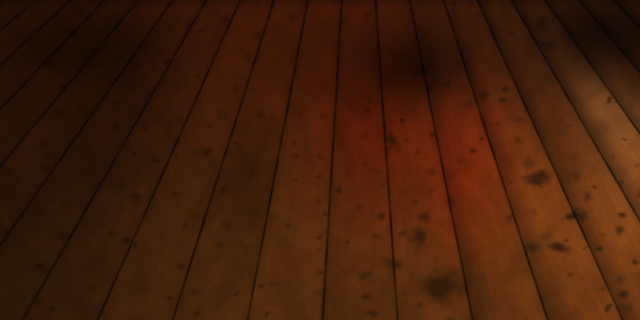
Give the GLSL for this texture, as a WebGL 2 fragment shader.

```glsl
#version 300 es
precision highp float;
// Worn wooden floorboards in perspective, lit warmly from the right.
uniform vec2 u_resolution;
out vec4 fragColor;

// Board layout: centre seam and board width at the near (x) and far (y) edge
const vec2 SEAM_X = vec2(0.504, 0.534);
const vec2 BOARD_W = vec2(0.1172, 0.0529);
const float SEAM_SOFT = 0.0019;
const float SEAM_DEPTH = 0.58;
const float SPECK_GRID = 13.0;
const float GRAIN_AMOUNT = 0.025;
const float MOTTLE_AMOUNT = 0.15;
const float FINE_AMOUNT = 0.065;

// Wood colours
const vec3 NEAR_LEFT = vec3(0.155, 0.078, 0.026);
const vec3 NEAR_MID = vec3(0.315, 0.162, 0.052);
const vec3 NEAR_RIGHT = vec3(0.425, 0.215, 0.072);
const vec3 FAR_LEFT = vec3(0.145, 0.064, 0.024);
const vec3 FAR_MID = vec3(0.245, 0.090, 0.026);
const vec3 FAR_RIGHT = vec3(0.225, 0.110, 0.045);
const vec3 RED_WEAR = vec3(0.085, -0.030, -0.010);
const vec3 SUN_SHEEN = vec3(0.170, 0.125, 0.075);
const vec3 STAIN = vec3(0.135, 0.075, 0.038);

// Large stains: centre, then radii
const vec4 STAINS[9] = vec4[9](
  vec4(0.690, 0.105, 0.040, 0.045), vec4(0.840, 0.442, 0.023, 0.021),
  vec4(0.612, 0.560, 0.011, 0.031), vec4(0.873, 0.223, 0.016, 0.022),
  vec4(0.652, 0.255, 0.015, 0.036), vec4(0.900, 0.328, 0.016, 0.018),
  vec4(0.975, 0.075, 0.011, 0.021), vec4(0.319, 0.522, 0.014, 0.020),
  vec4(0.660, 0.790, 0.012, 0.025));

vec2 hash2(vec2 p) {
  vec3 q = fract(p.xyx * vec3(0.1031, 0.1030, 0.0973));
  q += dot(q, q.yzx + 33.33);
  return fract((q.xx + q.yz) * q.zy);
}

// Soft elliptical falloff
float glow(vec2 p, vec2 centre, vec2 radius) {
  vec2 d = (p - centre) / radius;
  return exp(-dot(d, d));
}

// Warped, rotated sine layers, roughly -1 to 1
float mottle(vec2 p) {
  float sum = 0.0, amp = 0.5;
  for (int i = 0; i < 4; i++) {
    p += 0.55 * sin(p.yx * 1.3 + float(i) * 2.1);
    sum += amp * sin(p.x) * cos(p.y);
    p = mat2(1.5, 1.2, -1.2, 1.5) * p + 3.7;
    amp *= 0.66;
  }
  return sum;
}

// Cellular scatter of small soft knots and scuffs
float specks(vec2 p) {
  vec2 cell = floor(p);
  float mask = 0.0;
  for (int y = -1; y <= 1; y++)
    for (int x = -1; x <= 1; x++) {
      vec2 id = cell + vec2(x, y);
      vec2 spot = id + hash2(id);
      vec2 rnd = hash2(id + 71.3);
      float radius = 0.11 + 0.20 * rnd.x * rnd.x;
      float d = length((p - spot) * vec2(0.85, 1.1));
      float body = 1.0 - smoothstep(0.0, radius * 1.35, d);
      mask = max(mask, body * (0.15 + 0.75 * rnd.y));
    }
  return mask;
}

// Left to right blend
vec3 threeStops(vec3 a, vec3 b, vec3 c, float x) {
  return mix(mix(a, b, smoothstep(-0.08, 0.52, x)), c, smoothstep(0.5, 0.95, x));
}

void main() {
  vec2 uv = gl_FragCoord.xy / u_resolution;
  vec2 p = uv * vec2(2.0, 1.0);

  // Perspective board coordinates
  float width = mix(BOARD_W.x, BOARD_W.y, uv.y);
  float across = (uv.x - mix(SEAM_X.x, SEAM_X.y, uv.y)) / width;
  float depth = BOARD_W.x / width;
  float board = floor(across);
  float inBoard = across - board;
  vec2 boardRnd = hash2(vec2(board + 40.0, 7.0));

  // Broad light and colour
  vec3 nearWood = threeStops(NEAR_LEFT, NEAR_MID, NEAR_RIGHT, uv.x);
  vec3 farWood = threeStops(FAR_LEFT, FAR_MID, FAR_RIGHT, uv.x);
  vec3 col = mix(nearWood, farWood, smoothstep(0.15, 0.95, uv.y));
  col += RED_WEAR * glow(uv, vec2(0.725, 0.46), vec2(0.065, 0.24));
  col += RED_WEAR * 0.75 * glow(uv, vec2(0.585, 0.56), vec2(0.085, 0.27));
  col += vec3(0.085, 0.035, 0.010) * glow(uv, vec2(0.79, 0.50), vec2(0.13, 0.30));
  col += SUN_SHEEN * glow(vec2(across, uv.y), vec2(5.75, 0.61), vec2(0.75, 0.21));
  col += SUN_SHEEN * 0.35 * glow(uv, vec2(0.98, 0.37), vec2(0.07, 0.22));

  // Shadows across the far boards and along the lit seams
  col *= 1.0 - 0.52 * glow(uv, vec2(0.655, 0.79), vec2(0.085, 0.12));
  col *= 1.0 - 0.58 * glow(uv, vec2(0.95, 0.90), vec2(0.12, 0.12));
  col *= 1.0 - 0.40 * glow(uv, vec2(0.14, 0.85), vec2(0.13, 0.12));
  col *= 1.0 - 0.25 * glow(uv, vec2(0.18, 0.52), vec2(0.09, 0.20));
  col *= 1.0 - 0.15 * glow(uv, vec2(0.38, 0.38), vec2(0.04, 0.15));
  float lit = smoothstep(0.62, 0.75, uv.x);
  col *= 1.0 - 0.26 * lit * (1.0 - smoothstep(0.0, 0.42, inBoard));
  col *= 0.95 + 0.10 * boardRnd.x;

  // Grain and uneven varnish
  float grain = sin(across * 31.0 + 2.0 * sin(depth * 9.0 + board)) * sin(across * 17.0 + depth * 5.0);
  float patches = mottle(p * vec2(9.0, 7.0) + boardRnd * 2.0);
  float fine = mottle(p * 38.0);
  col *= 1.0 + GRAIN_AMOUNT * grain + MOTTLE_AMOUNT * patches + FINE_AMOUNT * fine;

  // Scattered knots and larger ragged stains
  vec2 ragged = 0.012 * vec2(mottle(p * 31.0), mottle(p * 29.0 + 8.0));
  float dirt = specks((p + ragged) * SPECK_GRID) * smoothstep(-0.5, 0.4, patches + 0.2);
  for (int i = 0; i < 9; i++) {
    float d = length((uv + ragged * vec2(0.8, 1.6) - STAINS[i].xy) / STAINS[i].zw);
    dirt = max(dirt, 0.85 * (1.0 - smoothstep(0.2, 1.35, d)));
  }
  col = mix(col, min(STAIN, col * 0.55), dirt * 0.8);

  // Soft seams, worn unevenly along their length
  float seamDist = min(inBoard, 1.0 - inBoard) * width;
  float seamWidth = max(SEAM_SOFT, 0.8 / u_resolution.x);
  float seam = exp(-seamDist * seamDist / (seamWidth * seamWidth));
  float wear = 0.85 + 0.3 * sin(depth * 23.0 + floor(across + 0.5) * 2.3) * sin(depth * 41.0);
  col *= (1.0 - SEAM_DEPTH * wear * seam) * (1.0 - 0.12 * exp(-seamDist / 0.005));
  col *= 1.0 - 0.2 * smoothstep(0.97, 1.0, uv.y);

  fragColor = vec4(clamp(col, 0.0, 1.0), 1.0);
}
```
